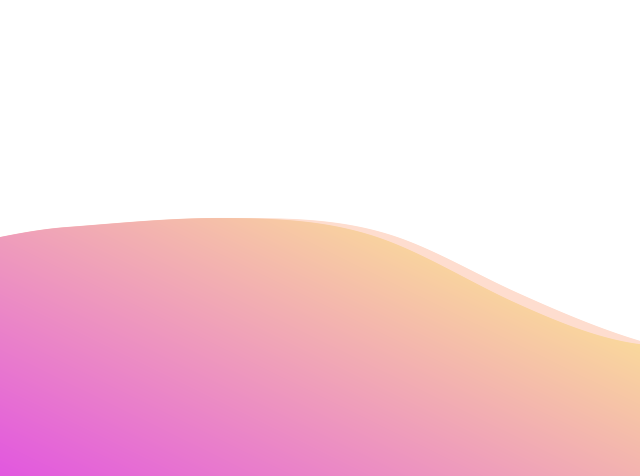
This background is drawn by a Shadertoy shader. Its source:

```glsl
#define SKY vec3(1.0)
#define CREST vec3(0.996, 0.867, 0.812)
#define MAGENTA vec3(0.885, 0.340, 0.875)
#define PEACH vec3(0.980, 0.850, 0.610)
#define BLEND_DIR vec2(0.70, 1.06)

// Knots hold position, height and slope
const vec3 LEFT = vec3(0.0, 0.502, 0.27);
const vec3 SHOULDER = vec3(0.104, 0.523, 0.10);
const vec3 TOP = vec3(0.341, 0.542, 0.0);

// Cubic Hermite curve between two knots
float hermite(float x, vec3 a, vec3 b) {
    float span = b.x - a.x;
    float t = clamp((x - a.x) / span, 0.0, 1.0);
    float s = 1.0 - t;
    float ease = t * t * (3.0 - 2.0 * t);
    return mix(a.y, b.y, ease) + span * t * s * (a.z * s - b.z * t);
}

// Shared rise on the left, then a descent through three knots
float hillHeight(float x, vec3 brow, vec3 slope, vec3 foot) {
    if (x < SHOULDER.x) return hermite(x, LEFT, SHOULDER);
    if (x < TOP.x) return hermite(x, SHOULDER, TOP);
    if (x < brow.x) return hermite(x, TOP, brow);
    if (x < slope.x) return hermite(x, brow, slope);
    return hermite(x, slope, foot);
}

// Smooth coverage below a height
float below(float y, float height) {
    float softness = 0.6 / iResolution.y;
    return 1.0 - smoothstep(-softness, softness, y - height);
}

void mainImage(out vec4 fragColor, in vec2 fragCoord) {
    vec2 uv = fragCoord / iResolution.xy;

    // Pale rear hill
    float rear = hillHeight(uv.x, vec3(0.612, 0.506, -0.431),
        vec3(0.807, 0.386, -0.606), vec3(1.0, 0.284, -0.404));
    vec3 color = mix(SKY, CREST, below(uv.y, rear));

    // Front hill with a diagonal gradient
    float front = hillHeight(uv.x, vec3(0.586, 0.5035, -0.44),
        vec3(0.807, 0.363, -0.606), vec3(1.0, 0.277, -0.175));
    float blend = clamp(dot(uv, BLEND_DIR), 0.0, 1.0);
    color = mix(color, mix(MAGENTA, PEACH, blend), below(uv.y, front));

    fragColor = vec4(color, 1.0);
}
```
